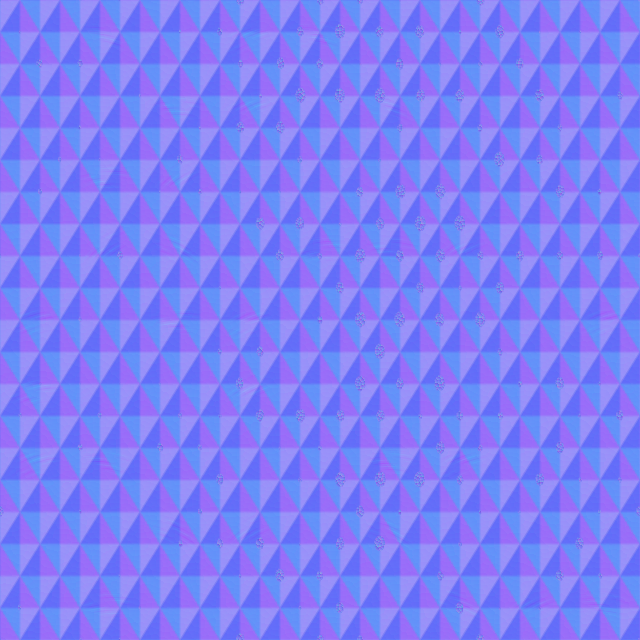
This texture map is drawn by a Shadertoy shader. Its source:

```glsl
// Tangent-space normal map of a studded sheet: staggered rhombic pyramids,
// each with four facets, worn at the peaks and lightly scratched.
// A skewed lattice finds the stud; wrapped cellular noise adds the damage.

#define GRID vec2(32.0, 20.0)       // half-studs across and down, both even
#define FLAT_COLOR vec3(0.495, 0.5, 0.975)
#define TILT vec2(0.105, -0.071)    // facet slope in red and green
#define RIDGE_SOFT vec2(0.085, 0.06)
#define VALLEY_SOFT 0.035
#define TOOTH 0.022                 // jaggedness of one valley direction
#define CHIP_SIZE 0.27
#define CHIP_ROUGH 0.2
#define GRAIN 0.016
#define SCRATCH 0.06
#define SCRATCH_CELLS 9.0
#define TAU 6.2831853

vec2 hash2(vec2 p) {
    vec3 q = fract(p.xyx * vec3(0.1031, 0.1030, 0.0973));
    q += dot(q, q.yzx + 33.33);
    return fract((q.xx + q.yz) * q.zy);
}

// Vector to the nearest feature point, wrapping after n cells
vec2 cellVector(vec2 uv, vec2 n) {
    vec2 p = uv * n, cell = floor(p), nearest = vec2(2.0);
    for (int y = -1; y <= 1; y++)
    for (int x = -1; x <= 1; x++) {
        vec2 c = cell + vec2(x, y);
        vec2 d = c + hash2(mod(c, n)) - p;
        if (dot(d, d) < dot(nearest, nearest)) nearest = d;
    }
    return nearest;
}

// Clusters of fine, slightly bent strokes, one per chosen cell
float scratches(vec2 uv) {
    vec2 p = uv * SCRATCH_CELLS;
    vec2 h = hash2(mod(floor(p), SCRATCH_CELLS) + 71.0);
    vec2 q = fract(p) - 0.5;
    float angle = (h.y - 0.4) * 1.1;
    q = mat2(cos(angle), -sin(angle), sin(angle), cos(angle)) * q;
    float mask = smoothstep(0.46, 0.1, length(q * vec2(1.0, 1.8)));
    float stroke = sin(70.0 * (q.y + 0.35 * q.x * q.x) + TAU * h.x);
    float breaks = 0.5 + 0.5 * sin(11.0 * q.x + 23.0 * q.y + 9.0 * h.y);
    return step(0.6, h.x) * mask * breaks * pow(abs(stroke), 5.0) * sign(stroke);
}

void mainImage(out vec4 fragColor, in vec2 fragCoord) {
    vec2 uv = fragCoord / iResolution.xy;
    vec2 p = uv * GRID;
    vec2 pixel = GRID / iResolution.xy;

    // Skewed coordinates: each unit cell is one rhombic stud
    vec2 skew = 0.5 * vec2(p.x + p.y, p.x - p.y);
    skew.x += TOOTH * (fract(skew.y * 10.0) - 0.5);
    vec2 id = floor(skew + 0.5);
    vec2 center = vec2(id.x + id.y, id.x - id.y);
    vec2 local = p - center;

    // Facet slopes, softened on ridges and valleys
    vec2 soft = max(RIDGE_SOFT, pixel);
    vec2 facet = smoothstep(-soft, soft, local) * 2.0 - 1.0;
    vec2 rim = 0.5 - abs(skew - id);
    float valley = smoothstep(0.0, max(VALLEY_SOFT, 0.6 * pixel.x), min(rim.x, rim.y));
    vec3 color = FLAT_COLOR;
    color.rg += TILT * facet * valley;
    color.b -= 0.012 * (1.0 - valley);

    // Surface grain and scratches
    vec2 grain = cellVector(uv, vec2(110.0, 150.0));
    color.rg += GRAIN * grain;
    color.rg += SCRATCH * scratches(uv) * vec2(-0.35, 1.0);

    // Chipped peaks, denser in one broad band
    vec2 h = hash2(mod(center, GRID) + 13.0);
    float band = 0.5 + 0.5 * cos(TAU * (uv.x - 0.65));
    float size = CHIP_SIZE * smoothstep(0.3, 1.05, 0.7 * h.x + 0.35 * band);
    vec2 rough = cellVector(uv, vec2(210.0, 240.0));
    vec2 offset = (local - 0.05 * (h.yx - 0.5)) * vec2(1.0, 1.1);
    float reach = length(offset) + 0.06 * (length(rough) - 0.4);
    float chip = smoothstep(size + 0.03, size - 0.03, reach) * smoothstep(0.02, 0.06, size);
    vec3 broken = FLAT_COLOR + vec3(CHIP_ROUGH * rough, -0.1 * length(rough));
    color = mix(color, broken, 0.85 * chip);

    fragColor = vec4(clamp(color, 0.0, 1.0), 1.0);
}
```
